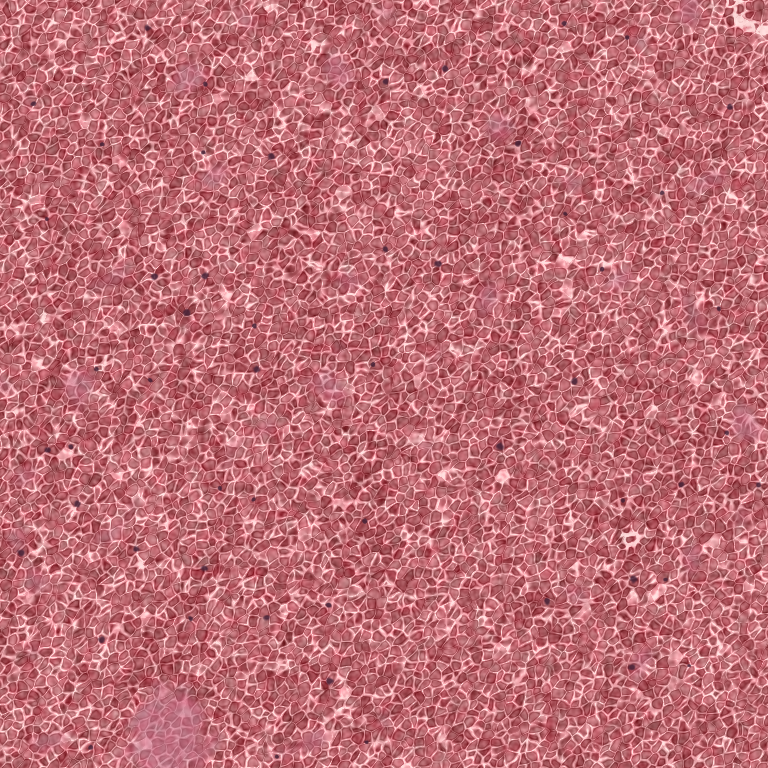
A Shadertoy shader for this texture:

```glsl
vec2 hash2(vec2 p) {
    vec3 q = fract(p.xyx * vec3(0.1031, 0.1030, 0.0973));
    q += dot(q, q.yzx + 33.33);
    return fract((q.xx + q.yz) * q.zy);
}

float gradientDot(vec2 corner, vec2 offset) {
    return dot(hash2(corner) * 2.0 - 1.0, offset);
}

float gradientNoise(vec2 p) {
    vec2 i = floor(p), f = fract(p);
    vec2 u = f * f * f * (f * (f * 6.0 - 15.0) + 10.0);
    vec2 e = vec2(1.0, 0.0);
    float low = mix(gradientDot(i, f), gradientDot(i + e, f - e), u.x);
    float high = mix(gradientDot(i + e.yx, f - e.yx), gradientDot(i + e.xx, f - e.xx), u.x);
    return mix(low, high, u.y);
}

// Returns the gap to the nearest cell border and a random tone per cell
vec2 packedCells(vec2 p) {
    vec2 base = floor(p);
    float nearest = 9.0, second = 9.0, tone = 0.0;
    for (int y = -2; y <= 2; y++) {
        for (int x = -2; x <= 2; x++) {
            vec2 id = base + vec2(x, y);
            float d = length(id + hash2(id) - p);
            if (d < nearest) {
                second = nearest;
                nearest = d;
                tone = hash2(id + 71.0).x;
            } else {
                second = min(second, d);
            }
        }
    }
    return vec2(second - nearest, tone);
}

// Sparse dark nuclei, at most one per grid square
float nuclei(vec2 uv) {
    vec2 p = uv * 13.0;
    vec2 id = floor(p);
    vec2 center = 0.15 + 0.7 * hash2(id + 19.0);
    vec2 kind = hash2(id + 43.0);
    float radius = mix(0.035, 0.065, kind.y);
    float d = length(fract(p) - center) + 0.03 * gradientNoise(p * 14.0);
    return step(kind.x, 0.35) * (1.0 - smoothstep(radius * 0.5, radius * 1.3, d));
}

void mainImage(out vec4 fragColor, in vec2 fragCoord) {
    vec2 uv = fragCoord / iResolution.xy;

    // Cells stretched slightly along the rising diagonal
    vec2 p = mat2(1.0, -0.12, -0.12, 1.0) * uv * 82.0 + 200.0;
    p += 0.45 * vec2(gradientNoise(p * 0.9), gradientNoise(p * 0.9 + 57.0));
    vec2 cell = packedCells(p);

    // Soft hazy patches and rare wide tears
    float wobble = gradientNoise(uv * 30.0 + 5.0);
    float haze = 0.6 * smoothstep(0.25, 0.5, gradientNoise(uv * 15.0 + 31.0));
    float patchDistance = length((uv - vec2(0.22, 0.04)) * vec2(1.0, 0.75)) + 0.04 * wobble;
    haze = max(haze, 0.75 * (1.0 - smoothstep(0.03, 0.065, patchDistance)));
    float tear = smoothstep(0.42, 0.65, gradientNoise(uv * 25.0 + 83.0));
    float cornerDistance = abs(length(uv - vec2(1.0, 1.0)) - 0.045 + 0.03 * wobble);
    tear = max(tear, 1.0 - smoothstep(0.004, 0.014, cornerDistance));

    // Bright gaps of uneven width, each with a dark rim
    float gapWidth = 0.09 + 0.38 * gradientNoise(uv * 48.0 + 11.0) + 0.35 * tear;
    float d = cell.x - gapWidth;
    float gap = 1.0 - smoothstep(-0.12, 0.12, d);
    float rim = smoothstep(0.08, 0.2, d) * (1.0 - smoothstep(0.2, 0.42, d));

    // Tone from cells, gaps and fine grain
    float grain = gradientNoise(uv * 150.0 + 3.0);
    float tone = -0.33 + 1.3 * (cell.y - 0.5) + 1.8 * grain + 2.1 * gap - 0.8 * rim;
    tone += 0.3 * gradientNoise(uv * 7.0 + 9.0);
    tone = mix(tone, 0.15 + 0.25 * tone, haze);

    // Rose stain with small shifts of hue and whitened gaps
    vec3 color = vec3(0.755, 0.438, 0.465) + tone * vec3(0.12, 0.135, 0.135);
    float hue = gradientNoise(uv * 65.0 + 41.0);
    color += hue * vec3(0.07, -0.06, -0.03);
    color = mix(color, color + vec3(-0.01, 0.01, 0.06), haze);
    color = mix(color, vec3(1.0, 0.93, 0.91), 0.6 * smoothstep(1.6, 2.6, tone + tear));
    color = mix(color, vec3(0.27, 0.13, 0.21), 0.85 * nuclei(uv));

    fragColor = vec4(clamp(color, 0.0, 1.0), 1.0);
}
```
